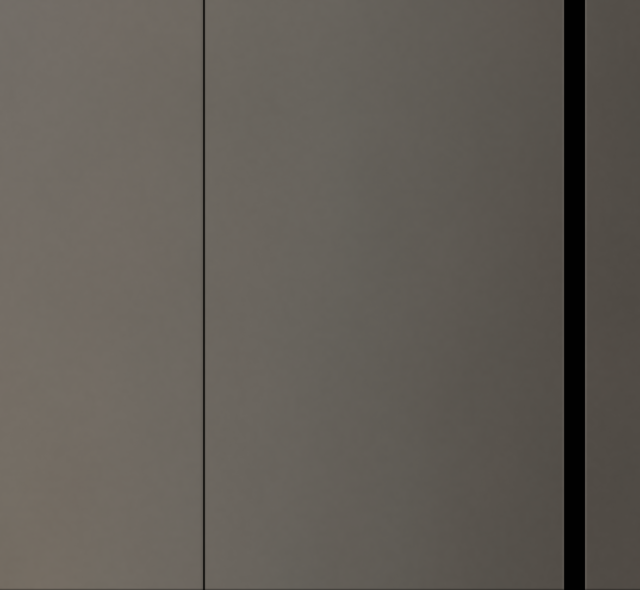
Write a Shadertoy shader that draws this texture.

```glsl
// Matte taupe wall panels with a thin seam, a wide black gap and soft side light.
#define SEAM_X 0.3187
#define SEAM_HALF_WIDTH 0.0014
#define GAP_LEFT 0.8815
#define GAP_RIGHT 0.9140
#define GAP_COLOR vec3(0.003)
#define LIT_COLOR vec3(0.452, 0.426, 0.394)
#define MID_COLOR vec3(0.402, 0.386, 0.360)
#define DIM_COLOR vec3(0.312, 0.292, 0.269)
#define EDGE_GLINT 0.055
#define GRAIN 0.013
#define MOTTLE 0.014

// Sine-free hash of a lattice cell.
float hash(vec2 cell) {
    vec3 q = fract(vec3(cell.xyx) * 0.1031);
    q += dot(q, q.yzx + 33.33);
    return fract((q.x + q.y) * q.z);
}

// Smooth value noise in 0..1.
float noise(vec2 p) {
    vec2 cell = floor(p);
    vec2 f = fract(p);
    f = f * f * (3.0 - 2.0 * f);
    float low = mix(hash(cell), hash(cell + vec2(1, 0)), f.x);
    float high = mix(hash(cell + vec2(0, 1)), hash(cell + vec2(1, 1)), f.x);
    return mix(low, high, f.y);
}

// Layered noise, centred on zero.
float fbm(vec2 p) {
    float sum = 0.0, weight = 0.5;
    for (int i = 0; i < 4; i++) {
        sum += weight * (noise(p) - 0.5);
        p = mat2(1.6, 1.2, -1.2, 1.6) * p + 7.3;
        weight *= 0.5;
    }
    return sum;
}

// Light falling off to the right, slightly slanted towards the lower corner.
vec3 panelColor(vec2 uv) {
    float t = uv.x + 0.12 * (0.5 - uv.y) * smoothstep(0.1, 0.6, uv.x);
    vec3 color = mix(LIT_COLOR, MID_COLOR, smoothstep(0.02, 0.58, t));
    color = mix(color, DIM_COLOR, smoothstep(0.42, 1.06, t));
    float warmth = (1.0 - smoothstep(0.0, 0.3, uv.x)) * (0.5 - uv.y);
    return color + warmth * vec3(0.008, 0.0, -0.014);
}

// Narrow bell of light or shade around a vertical line.
float lineGlow(float x, float center, float width) {
    float d = (x - center) / width;
    return exp(-d * d);
}

void mainImage(out vec4 fragColor, in vec2 fragCoord) {
    vec2 uv = fragCoord / iResolution.xy;
    vec2 p = fragCoord / iResolution.y;
    float aa = 0.75 / iResolution.x;

    // Painted surface: broad mottling and fine grain.
    vec3 color = panelColor(uv);
    color += MOTTLE * fbm(p * vec2(9.0, 6.0));
    color += GRAIN * fbm(p * 95.0);
    color.r += 0.008 * fbm(p * vec2(12.0, 5.0) + 31.0);

    // Shade and faint highlight beside the seam, then the seam itself.
    color *= 1.0 - 0.14 * lineGlow(uv.x, SEAM_X, 0.004);
    color += 0.018 * lineGlow(uv.x, SEAM_X + 0.0042, 0.0016);
    float seam = 1.0 - smoothstep(-aa, aa, abs(uv.x - SEAM_X) - SEAM_HALF_WIDTH);
    color = mix(color, vec3(0.075, 0.07, 0.06), seam);

    // Bright lips on both sides of the dark gap.
    color += 0.5 * EDGE_GLINT * lineGlow(uv.x, GAP_LEFT - 0.002, 0.0015);
    color += EDGE_GLINT * lineGlow(uv.x, GAP_RIGHT + 0.0015, 0.0016);
    float gapDistance = max(GAP_LEFT - uv.x, uv.x - GAP_RIGHT);
    float gap = 1.0 - smoothstep(-aa, aa, gapDistance);
    color = mix(color, GAP_COLOR, gap);

    // Thin shadow along the lower border.
    color *= 1.0 - 0.3 * (1.0 - smoothstep(0.0005, 0.0035, uv.y));
    fragColor = vec4(color, 1.0);
}
```
